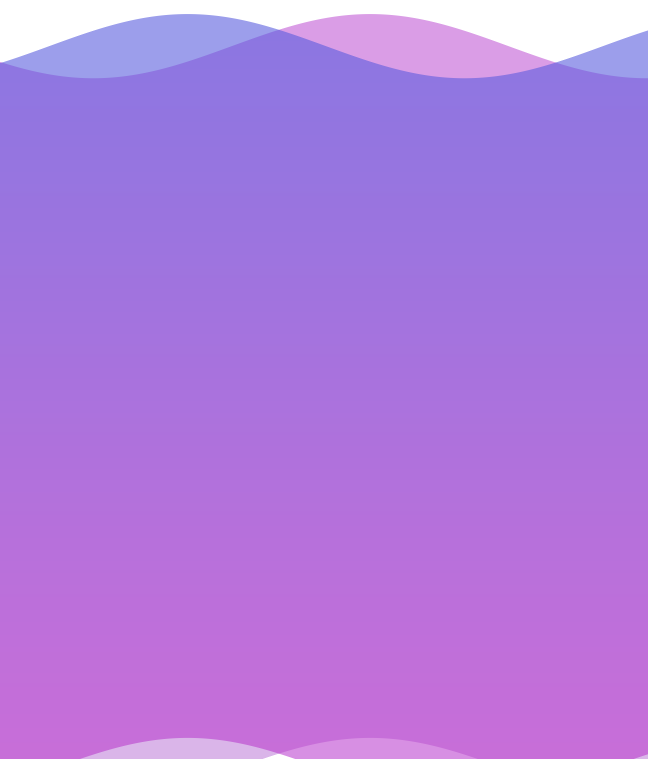
Reproduce this background procedurally as a Shadertoy shader.

```glsl
#define WAVE_PERIOD 0.8545
#define WAVE_HEIGHT 0.0418
#define CREST_A 0.2895
#define CREST_B 0.5712
#define TOP_LEVEL 0.9399
#define BOTTOM_LEVEL -0.0026
#define PANEL_FLOOR 0.0117

const float TAU = 6.2831853;
const vec3 WHITE = vec3(1.0);
const vec3 VIOLET = vec3(0.54, 0.465, 0.885);
const vec3 ORCHID = vec3(0.785, 0.43, 0.848);
const vec3 PERIWINKLE = vec3(0.61, 0.62, 0.92);
const vec3 PINK = vec3(0.855, 0.615, 0.90);
const vec3 LILAC = vec3(0.855, 0.71, 0.915);
const vec3 SOFT_ORCHID = vec3(0.845, 0.56, 0.89);

// Coverage of the area below a cosine wave, softened over one pixel
float belowWave(vec2 uv, float level, float crest) {
    float edge = level + WAVE_HEIGHT * cos(TAU * (uv.x - crest) / WAVE_PERIOD);
    return clamp((edge - uv.y) * iResolution.y + 0.5, 0.0, 1.0);
}

// Blend four colours by the coverage of two overlapping waves
vec3 layerWaves(vec2 uv, float level, vec3 outside, vec3 onlyA, vec3 onlyB, vec3 both) {
    float a = belowWave(uv, level, CREST_A);
    float b = belowWave(uv, level, CREST_B);
    return mix(mix(outside, onlyB, b), mix(onlyA, both, b), a);
}

void mainImage(out vec4 fragColor, in vec2 fragCoord) {
    vec2 uv = fragCoord / iResolution.xy;

    // Vertical gradient panel
    vec3 panel = mix(ORCHID, VIOLET, smoothstep(0.0, 1.0, uv.y) * 0.2 + uv.y * 0.8);

    // Waves along the top, then along the bottom
    vec3 color = layerWaves(uv, TOP_LEVEL, WHITE, PERIWINKLE, PINK, panel);
    color = layerWaves(uv, BOTTOM_LEVEL, color, LILAC, SOFT_ORCHID, WHITE);

    // White strip under the panel
    float aboveFloor = clamp((uv.y - PANEL_FLOOR) * iResolution.y + 0.5, 0.0, 1.0);
    fragColor = vec4(mix(WHITE, color, aboveFloor), 1.0);
}
```
